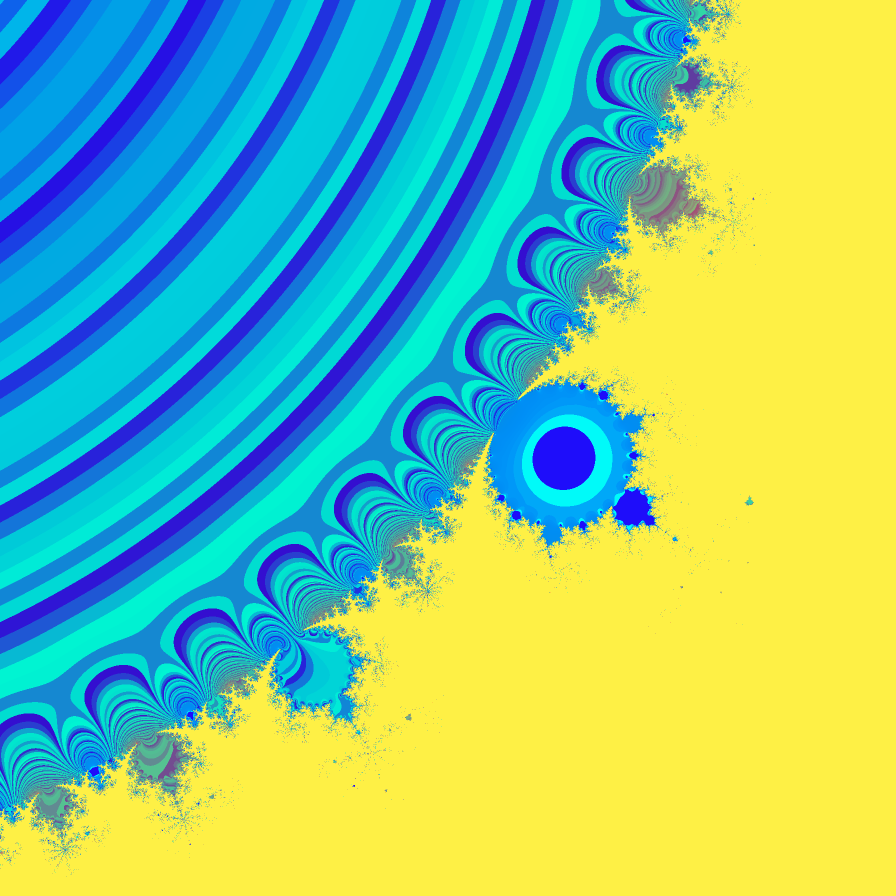
This background is drawn by a three.js fragment shader. Its source:

```glsl
// Part of the Mandelbrot set, turned so that the real axis points up.
// Each point is iterated a fixed number of times; the squared size of the
// last value picks one step of a banded palette, and escaped points are yellow.

varying vec2 vUv;

const vec2 VIEW_CORNER = vec2(-0.75, 0.25);  // real, imaginary at lower left
const float VIEW_SIZE = 0.5;
const int ITERATIONS = 100;
const float PALETTE_STEPS = 256.0;
const float BAND_PERIOD = 7.3;               // palette steps per dark-to-bright cycle
const float BAND_SHIFT = 6.8;
const float CORE_STEPS = 20.0;               // steps coloured as a bulb core
const float SAMPLE_SPREAD = 0.0011;          // antialiasing width on the canvas
const int SAMPLES = 2;                       // samples per side
const vec3 ESCAPED_YELLOW = vec3(0.995, 0.94, 0.27);

float hash(float n) {
  return fract(sin(n * 12.9898) * 43758.5453);
}

// Squared modulus after the last iteration, or a large value on escape
float finalSize(vec2 c) {
  vec2 z = vec2(0.0);
  for (int n = 0; n < ITERATIONS; n++) {
    z = vec2(z.x * z.x - z.y * z.y, 2.0 * z.x * z.y) + c;
    if (dot(z, z) > 16.0) return 16.0;
  }
  return dot(z, z);
}

// Green drives the banding: a dark start, a quick rise, one dim stripe
float bandGreen(float index, float t) {
  if (index < 0.5) return 0.05;
  if (index < CORE_STEPS) return 0.55 + 0.43 / (index * index);
  float s = mod(index + BAND_SHIFT, BAND_PERIOD);
  float dark = mix(0.05, 0.32, smoothstep(0.2, 0.7, t));
  float bright = mix(0.70, 0.93, smoothstep(0.11, 0.22, t));
  bright = mix(bright, 0.62, smoothstep(0.28, 0.7, t));
  float rise = smoothstep(0.0, 3.5, s);
  float dim = step(5.0, s) * (1.0 - step(6.0, s));
  float jitter = (hash(index) - 0.5) * 0.14 * rise;
  return mix(dark, bright, rise * (1.0 - 0.38 * dim)) + jitter;
}

// Blue fades and red grows along the palette; bright bands lose red
vec3 palette(float size) {
  float index = floor(size * PALETTE_STEPS);
  if (index >= PALETTE_STEPS - 1.0) return ESCAPED_YELLOW;
  float t = index / PALETTE_STEPS;
  float green = bandGreen(index, t);
  float red = 0.13 + 0.18 * t + 0.89 * t * t - 0.25 * green;
  float blue = 0.98 - 0.72 * t;
  return clamp(vec3(red, green, blue), 0.0, 1.0);
}

void main() {
  vec3 total = vec3(0.0);
  for (int j = 0; j < SAMPLES; j++) {
    for (int i = 0; i < SAMPLES; i++) {
      vec2 cell = (vec2(float(i), float(j)) + 0.5) / float(SAMPLES) - 0.5;
      vec2 p = vUv + cell * SAMPLE_SPREAD;
      vec2 c = VIEW_CORNER + VIEW_SIZE * p.yx;
      total += palette(finalSize(c));
    }
  }
  gl_FragColor = vec4(total / float(SAMPLES * SAMPLES), 1.0);
}
```
